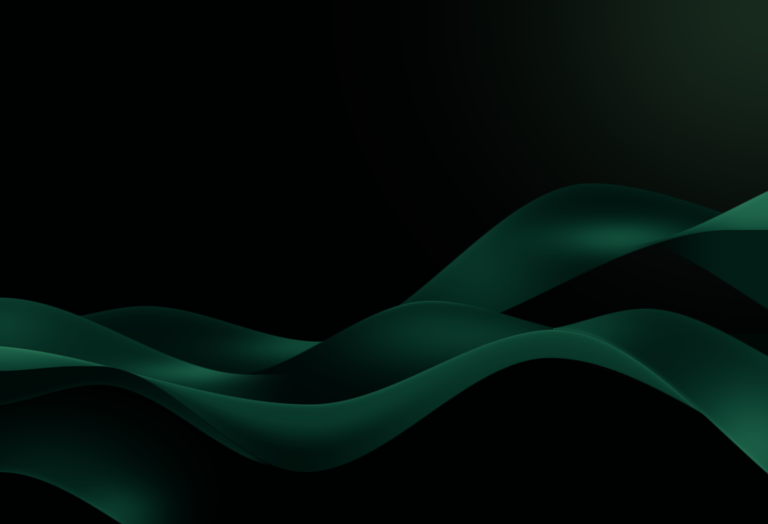
Write a Shadertoy shader that draws this background.

```glsl
const vec3 MINT = vec3(0.16, 0.45, 0.335);
const vec3 NIGHT = vec3(0.0, 0.006, 0.005);
const vec3 MOSS = vec3(0.09, 0.155, 0.11);

// Height change of one eased slope
float bend(float x, vec2 a, vec2 b) {
    return (b.y - a.y) * smoothstep(a.x, b.x, x);
}

// Smooth curve resting at each of three turning points
float wave(float x, vec2 a, vec2 b, vec2 c) {
    return a.y + bend(x, a, b) + bend(x, b, c);
}

// Antialiased half plane
float cover(float d) {
    float w = max(fwidth(d), 1e-5);
    return smoothstep(-w, w, d);
}

float band(float y, float top, float bottom) {
    return cover(top - y) * cover(y - bottom);
}

float glow(vec2 p, vec2 center, vec2 radius) {
    vec2 q = (p - center) / radius;
    return exp(-dot(q, q));
}

float rim(float d, float width) {
    return exp(-abs(d) / width);
}

// Green ramp, cooler in the shadows
vec3 tone(float light) {
    float l = clamp(light, 0.0, 1.15);
    return NIGHT + MINT * vec3(l * l, l, l);
}

vec3 layer(vec3 base, float light, float mask) {
    return mix(base, tone(light), mask);
}

void mainImage(out vec4 fragColor, in vec2 fragCoord) {
    vec2 p = fragCoord / iResolution.xy;
    float x = p.x, y = p.y;

    // Curves shared by the ribbons
    float backTop = wave(x, vec2(0.404, 0.344), vec2(0.768, 0.650), vec2(1.12, 0.534));
    float fold = 0.344 + bend(x, vec2(0.495, 0.344), vec2(0.951, 0.561));
    float wingTop = 0.532 + bend(x, vec2(0.807, 0.532), vec2(1.12, 0.686));
    float sheetLow = 0.544 + bend(x, vec2(0.807, 0.544), vec2(1.12, 0.344));
    float hillTop = wave(x, vec2(0.052, 0.388), vec2(0.189, 0.416), vec2(0.417, 0.348));
    float middleTop = wave(x, vec2(0.293, 0.281), vec2(0.560, 0.426), vec2(0.781, 0.363));
    float leftTop = 0.432 + bend(x, vec2(0.0, 0.432), vec2(0.326, 0.285));
    float rightTop = wave(x, vec2(0.69, 0.369), vec2(0.84, 0.411), vec2(1.133, 0.251));
    float frontTop = wave(x, vec2(-0.039, 0.342), vec2(0.404, 0.228), vec2(0.723, 0.371))
                   + bend(x, vec2(0.723, 0.371), vec2(1.172, -0.038));
    float frontLow = wave(x, vec2(0.13, 0.301), vec2(0.397, 0.099), vec2(0.716, 0.317))
                   + bend(x, vec2(0.716, 0.317), vec2(1.133, 0.089))
                   - 0.009 * smoothstep(0.1, 0.0, x);
    float underLow = wave(x, vec2(-0.026, 0.224), vec2(0.13, 0.266), vec2(0.378, 0.106));
    float cornerLow = 0.099 + bend(x, vec2(0.0, 0.099), vec2(0.3125, -0.095));

    // Night with a mossy corner light
    vec3 color = NIGHT * 0.5 + MOSS * glow(p, vec2(1.0, 0.98), vec2(0.29, 0.38));

    // Back ribbon, its hanging sheet and bright wing
    float light = 0.08 + 0.16 * smoothstep(0.85, 0.95, x);
    color = layer(color, light, band(y, fold, sheetLow) * smoothstep(0.82, 0.9, x));
    light = 0.15 + 0.28 * glow(p, vec2(0.62, 0.49), vec2(0.10, 0.13))
          + 0.50 * glow(p, vec2(0.81, 0.545), vec2(0.09, 0.035))
          + 0.12 * rim(y - backTop, 0.012);
    color = layer(color, light, band(y, backTop, fold));
    light = 0.5 + 0.4 * smoothstep(0.83, 0.98, x) - 0.28 * rim(y - fold, 0.018)
          + 0.15 * rim(y - wingTop, 0.006);
    color = layer(color, light, band(y, wingTop, fold) * smoothstep(0.80, 0.87, x));

    // Low hill behind the left ribbon
    light = 0.14 + 0.4 * glow(p, vec2(0.39, 0.335), vec2(0.09, 0.03))
          + 0.16 * rim(y - hillTop, 0.012);
    color = layer(color, light, band(y, hillTop, frontTop) * step(0.07, x));

    // Middle ribbon
    light = 0.06 + 0.36 * glow(p, vec2(0.56, 0.37), vec2(0.12, 0.08))
          + 0.2 * glow(p, vec2(0.68, 0.35), vec2(0.09, 0.05))
          + 0.4 * rim(y - middleTop, 0.004) * glow(p, vec2(0.55, 0.42), vec2(0.08, 0.1));
    color = layer(color, light, band(y, middleTop, frontTop));

    // Left ribbon melting into the middle one
    light = 0.32 + 0.2 * glow(p, vec2(0.0, 0.38), vec2(0.07, 0.06))
          + 0.42 * glow(p, vec2(0.27, 0.29), vec2(0.10, 0.022))
          + 0.12 * rim(y - leftTop, 0.008);
    color = layer(color, light, band(y, leftTop, frontTop) * smoothstep(0.39, 0.25, x));

    // Dark underside at the left
    light = 0.07 + 0.14 * smoothstep(0.12, 0.3, x) + 0.1 * rim(y - underLow, 0.006);
    color = layer(color, light, band(y, frontLow, underLow) * smoothstep(0.36, 0.32, x));

    // Front strip with its shaded lobe
    float depth = (frontTop - y) / max(frontTop - frontLow, 0.01);
    float lobe = exp(-pow((x - 0.38) / 0.15, 2.0));
    light = mix(0.56 - 0.12 * depth, mix(0.48, 0.14, smoothstep(0.2, 0.75, depth)), lobe)
          + 0.25 * glow(p, vec2(0.0, 0.33), vec2(0.12, 0.03))
          + 0.28 * rim(y - frontTop, 0.004);
    color = layer(color, light, band(y, frontTop, frontLow));

    // Right front ribbon
    light = 0.24 + 0.12 * rim(y - rightTop, 0.02)
          + 0.55 * glow(p, vec2(0.98, 0.14), vec2(0.09, 0.13))
          + 0.2 * glow(p, vec2(0.77, 0.37), vec2(0.06, 0.04))
          + 0.28 * rim(y - frontTop, 0.004);
    color = layer(color, light, band(y, rightTop, frontTop) * step(0.72, x));

    // Veil in the lower left corner
    float veil = 0.26 * glow(p, vec2(0.06, 0.08), vec2(0.13, 0.11))
               + 0.38 * glow(p, vec2(0.155, 0.015), vec2(0.06, 0.06))
               + 0.18 * rim(y - cornerLow, 0.006) * smoothstep(0.22, 0.12, x);
    color += (tone(veil) - NIGHT) * cover(y - cornerLow) * cover(underLow - y);

    fragColor = vec4(color, 1.0);
}
```
